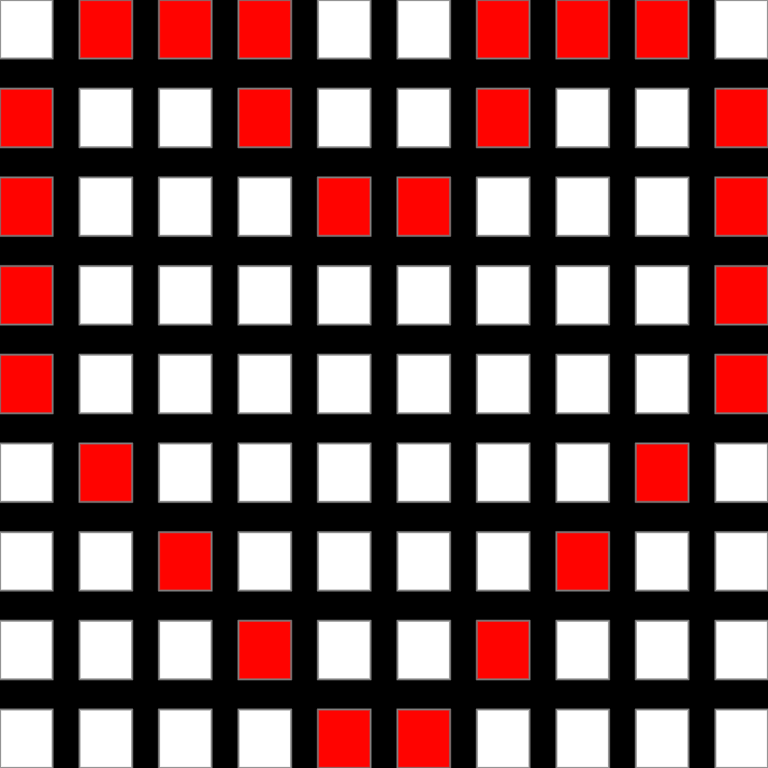
A three.js fragment shader for this pattern:

```glsl
// A heart outline in red on a grid of ten by nine white tiles over black.
// Each point finds its nearest tile, measures the distance to that tile's
// edge, and the tile's column and row decide whether it is red or white.

varying vec2 vUv;

const vec2 GRID = vec2(10.0, 9.0);
const vec2 TILE_SIZE = vec2(0.0686, 0.0762);
const float LINE_HALF_WIDTH = 0.00115;
const float EDGE_SOFTNESS = 0.002;

const vec3 BLACK = vec3(0.0);
const vec3 WHITE = vec3(1.0);
const vec3 RED = vec3(1.0, 0.01, 0.0);
const vec3 LINE_GREY = vec3(0.5);

// Signed distance to a box centred on the origin
float boxDistance(vec2 p, vec2 halfSize) {
  vec2 d = abs(p) - halfSize;
  return length(max(d, 0.0)) + min(max(d.x, d.y), 0.0);
}

// Soft coverage of the region where the distance is negative
float coverage(float dist, float softness) {
  return clamp(0.5 - dist / softness, 0.0, 1.0);
}

// 1 when two whole numbers are equal
float same(float a, float b) {
  return 1.0 - step(0.5, abs(a - b));
}

// 1 when a whole number lies in the inclusive range
float within(float value, float low, float high) {
  return step(low - 0.5, value) * step(value, high + 0.5);
}

// 1 on the heart outline; cell counts from the top left
float heartMask(vec2 cell, float columns) {
  float column = min(cell.x, columns - 1.0 - cell.x);
  float row = cell.y;
  float lobeTop = same(row, 0.0) * within(column, 1.0, 3.0);
  float side = same(column, 0.0) * within(row, 1.0, 4.0);
  float notch = same(column, row + 2.0);
  float point = same(column, row - 4.0);
  return max(max(lobeTop, side), max(notch, point));
}

void main() {
  // Nearest tile, with the outer tiles flush against the canvas
  vec2 p = vec2(vUv.x, 1.0 - vUv.y);
  vec2 pitch = (1.0 - TILE_SIZE) / (GRID - 1.0);
  vec2 halfSize = 0.5 * TILE_SIZE;
  vec2 cell = floor((p - halfSize) / pitch + 0.5);
  cell = clamp(cell, vec2(0.0), GRID - 1.0);
  float dist = boxDistance(p - halfSize - cell * pitch, halfSize);

  // Tile fill, then its thin outline
  vec3 fill = mix(WHITE, RED, heartMask(cell, GRID.x));
  vec3 color = mix(BLACK, fill, coverage(dist, EDGE_SOFTNESS));
  float outline = coverage(abs(dist) - LINE_HALF_WIDTH, EDGE_SOFTNESS);
  color = mix(color, LINE_GREY, outline);

  gl_FragColor = vec4(color, 1.0);
}
```
